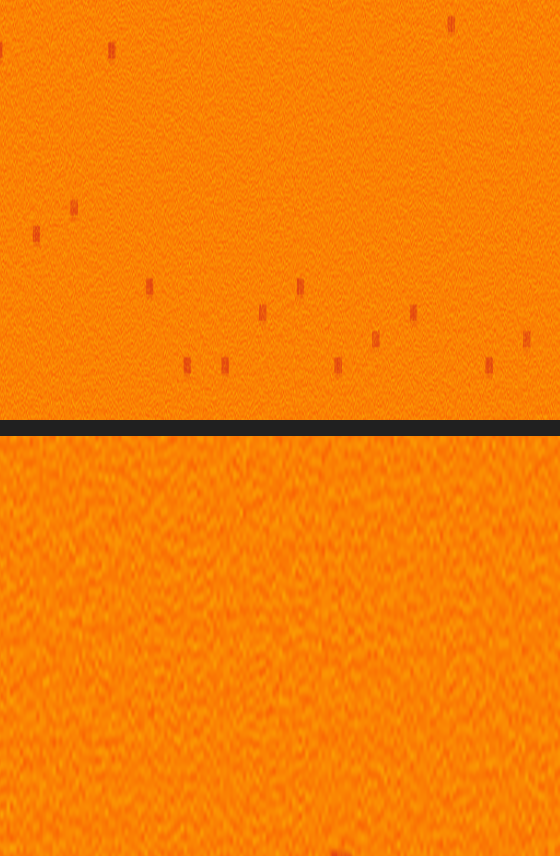
Top, the full canvas; bottom, a detail of the centre.
This texture is drawn by a Shadertoy shader. Its source:

```glsl
// A warm orange field of fine upright grain, crossed by small red dashes
// that hop between rows at an even pace. The grain is layered sines with a
// random pitch and phase in each thin column; dashes use soft box masks.

const vec3 ORANGE = vec3(0.982, 0.507, 0.016);
const vec3 DASH_RED = vec3(0.89, 0.27, 0.06);

const float COLUMNS = 384.0;       // grain columns per canvas height
const float GRAIN_CONTRAST = 0.041;
const float HOP_STEP = 0.0898;     // distance between dashes
const float ROWS = 16.0;
const vec2 DASH_HALF = vec2(0.0088, 0.0195);

float hash(vec2 p) {
    vec3 q = fract(vec3(p.xyx) * vec3(0.1031, 0.1030, 0.0973));
    q += dot(q, q.yzx + 33.33);
    return fract((q.x + q.y) * q.z);
}

// Layered sines along one column, scaled to unit deviation
float columnWave(float column, float y, float lowPitch, float highPitch) {
    float sum = 0.0;
    for (int i = 0; i < 5; i++) {
        float layer = float(i);
        float pitch = mix(lowPitch, highPitch, hash(vec2(column, layer + 3.0)));
        float phase = hash(vec2(column, layer + 41.0));
        sum += sin(6.28318 * (pitch * y + phase));
    }
    return sum / sqrt(2.5);
}

// Upright grain, blended slightly between neighbouring columns
float streaks(vec2 p, float columns) {
    float x = p.x * columns - 0.2;
    float column = floor(x) + 17.0;
    float blend = smoothstep(0.0, 1.0, fract(x));
    return mix(columnWave(column, p.y, 12.0, 88.0),
               columnWave(column + 1.0, p.y, 12.0, 88.0), blend);
}

float softBox(vec2 p, vec2 halfSize, vec2 softness) {
    vec2 edge = smoothstep(-softness, softness, halfSize - abs(p));
    return edge.x * edge.y;
}

// Strong body with a faint tail hanging below it
float dashMask(vec2 p, vec2 halfSize) {
    float body = softBox(p, halfSize, vec2(0.0015, 0.004));
    vec2 tailPos = p + vec2(0.0, halfSize.y * 0.55);
    float tail = softBox(tailPos, halfSize * vec2(0.9, 1.1), vec2(0.002, 0.006));
    return max(body, 0.3 * tail);
}

// One dash per step, each in a randomly chosen row
float hoppingDashes(vec2 p, float stepSize, float rows) {
    float hop = floor(p.x / stepSize + 0.5);
    float row = 2.0 + floor((rows - 2.0) * hash(vec2(hop + 5.0, 71.0)));
    vec2 center = vec2(hop * stepSize - 0.003, (row + 0.08) / rows);
    return dashMask(p - center, DASH_HALF);
}

void mainImage(out vec4 fragColor, in vec2 fragCoord) {
    vec2 p = fragCoord / iResolution.y;

    // Grain brightens towards amber and darkens towards red
    float grain = streaks(p, COLUMNS);
    vec3 color = ORANGE;
    color.g += GRAIN_CONTRAST * grain;

    // Dashes are striped by uneven column strength
    float stripe = hash(vec2(floor(p.x * COLUMNS * 0.75), 9.0));
    float strength = clamp(0.58 + 0.38 * stripe - 0.09 * grain, 0.0, 1.0);
    float dash = hoppingDashes(p, HOP_STEP, ROWS);
    color = mix(color, DASH_RED, dash * strength);

    fragColor = vec4(clamp(color, 0.0, 1.0), 1.0);
}
```
